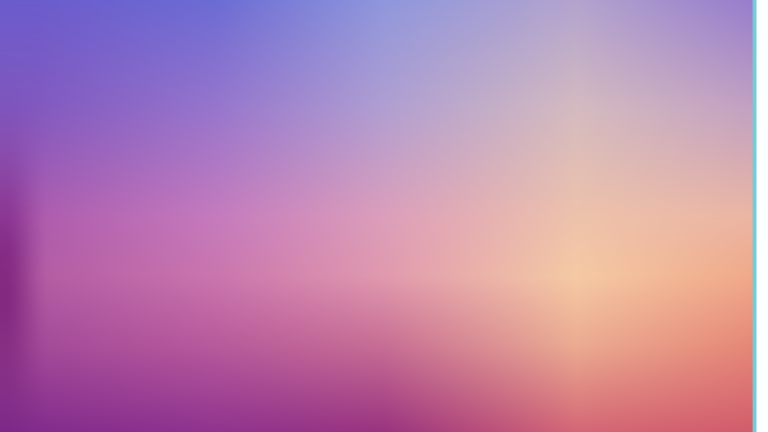
Reproduce this background procedurally as a Shadertoy shader.

```glsl
// A soft sunset gradient: blue-violet above, peach glow at right, plum below, with a pale strip on the right edge.

// Position between two stops, clamped to 0..1.
float span(float a, float b, float x) {
    return clamp((x - a) / (b - a), 0.0, 1.0);
}

// Horizontal blend through five colours.
vec3 ramp(float x, vec3 left, vec3 midLeft, vec3 centre, vec3 midRight, vec3 right) {
    vec3 color = mix(left, midLeft, span(0.05, 0.28, x));
    color = mix(color, centre, span(0.28, 0.50, x));
    color = mix(color, midRight, span(0.50, 0.75, x));
    return mix(color, right, span(0.75, 0.98, x));
}

void mainImage(out vec4 fragColor, in vec2 fragCoord) {
    vec2 uv = fragCoord / iResolution.xy;
    float pixel = 1.0 / iResolution.x;

    // Horizontal bands of the sky, from bottom to top.
    vec3 plum = ramp(uv.x, vec3(0.51, 0.17, 0.55), vec3(0.56, 0.20, 0.56),
        vec3(0.60, 0.20, 0.50), vec3(0.83, 0.40, 0.46), vec3(0.82, 0.36, 0.42));
    vec3 rose = ramp(uv.x, vec3(0.64, 0.29, 0.60), vec3(0.72, 0.35, 0.61),
        vec3(0.78, 0.43, 0.58), vec3(0.92, 0.67, 0.57), vec3(0.90, 0.53, 0.47));
    vec3 peach = ramp(uv.x, vec3(0.70, 0.36, 0.64), vec3(0.79, 0.46, 0.68),
        vec3(0.88, 0.60, 0.68), vec3(0.96, 0.79, 0.64), vec3(0.94, 0.66, 0.54));
    vec3 haze = ramp(uv.x, vec3(0.68, 0.36, 0.68), vec3(0.77, 0.48, 0.74),
        vec3(0.86, 0.62, 0.73), vec3(0.93, 0.76, 0.67), vec3(0.92, 0.71, 0.64));
    vec3 lilac = ramp(uv.x, vec3(0.51, 0.35, 0.75), vec3(0.59, 0.46, 0.80),
        vec3(0.69, 0.62, 0.82), vec3(0.83, 0.73, 0.75), vec3(0.76, 0.63, 0.76));
    vec3 blue = ramp(uv.x, vec3(0.42, 0.36, 0.80), vec3(0.42, 0.42, 0.83),
        vec3(0.56, 0.59, 0.86), vec3(0.70, 0.64, 0.81), vec3(0.59, 0.49, 0.80));

    vec3 color = mix(plum, rose, span(0.0, 0.20, uv.y));
    color = mix(color, peach, span(0.20, 0.36, uv.y));
    color = mix(color, haze, span(0.36, 0.50, uv.y));
    color = mix(color, lilac, span(0.50, 0.75, uv.y));
    color = mix(color, blue, span(0.75, 1.0, uv.y));

    // Dark magenta shade along the left edge, deepest below the middle.
    float shade = 1.0 - smoothstep(0.005, 0.065, uv.x);
    shade *= exp(-pow((uv.y - 0.36) / 0.26, 2.0));
    color *= mix(vec3(1.0), vec3(0.74, 0.46, 0.79), shade);

    // Thin cyan line and white strip on the right edge.
    color = mix(color, vec3(0.45, 0.80, 0.84), smoothstep(-pixel, pixel, uv.x - 0.980));
    color = mix(color, vec3(0.99, 1.0, 1.0), smoothstep(-pixel, pixel, uv.x - 0.985));

    fragColor = vec4(color, 1.0);
}
```
